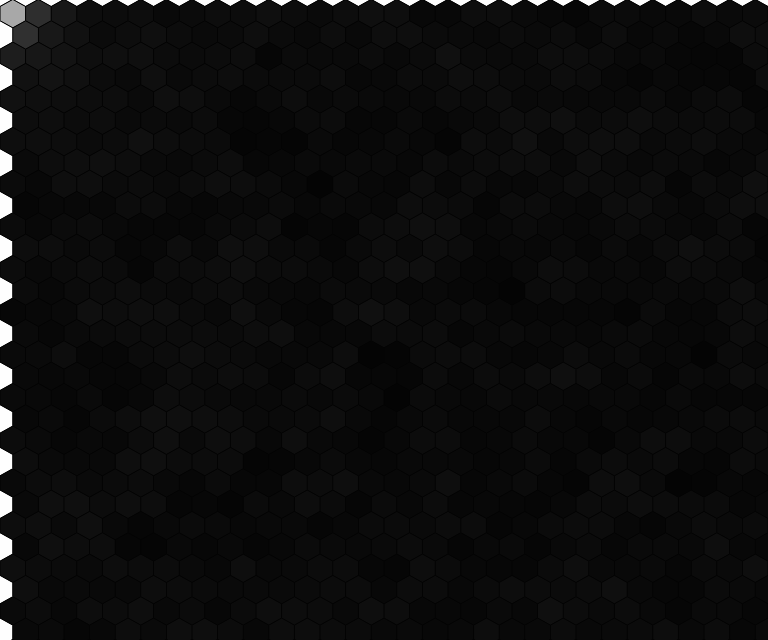
A WebGL 1 fragment shader for this pattern:

```glsl
precision highp float;

uniform vec2 u_resolution;

#define COLUMNS 30.0
#define ROW_PITCH 0.8333
#define TOP_OFFSET 0.552
#define LINE_HALF_WIDTH 0.021
#define LINE_SHADE 0.012
#define DARKEST 0.012
#define LIGHTEST 0.066
#define PATCH_SCALE 0.42
#define PATCH_SHARE 0.5
#define GLOW_STRENGTH 0.19
#define GLOW_SOFTNESS 0.3
#define BACKGROUND 0.995

const vec2 HEX_PERIOD = vec2(1.0, 1.7320508);

float hash(vec2 p) {
  vec3 q = fract(vec3(p.xyx) * 0.1031);
  q += dot(q, q.yzx + 33.33);
  return fract((q.x + q.y) * q.z);
}

float valueNoise(vec2 p) {
  vec2 cell = floor(p);
  vec2 t = fract(p);
  t = t * t * (3.0 - 2.0 * t);
  float low = mix(hash(cell), hash(cell + vec2(1.0, 0.0)), t.x);
  float high = mix(hash(cell + vec2(0.0, 1.0)), hash(cell + 1.0), t.x);
  return mix(low, high, t.y);
}

// Nearest centre on a grid of pointy-top hexagons of unit width
vec2 hexCentre(vec2 p) {
  vec2 even = floor(p / HEX_PERIOD + 0.5) * HEX_PERIOD;
  vec2 odd = (floor(p / HEX_PERIOD) + 0.5) * HEX_PERIOD;
  vec2 toEven = p - even;
  vec2 toOdd = p - odd;
  return dot(toEven, toEven) < dot(toOdd, toOdd) ? even : odd;
}

// Distance from a point inside the hexagon to its border
float borderDistance(vec2 p) {
  p = abs(p);
  return 0.5 - max(p.x, dot(p, vec2(0.5, 0.8660254)));
}

float cellShade(vec2 centre) {
  vec2 id = floor(centre * vec2(2.0, 1.1547005) + 0.5) + 17.0;
  float patches = valueNoise(centre * PATCH_SCALE + 41.0);
  float shade = mix(hash(id), patches, PATCH_SHARE);
  float glow = GLOW_STRENGTH / (dot(centre, centre) + GLOW_SOFTNESS);
  return mix(DARKEST, LIGHTEST, shade) + glow;
}

void main() {
  // Column units measured from the first cell, with y pointing down
  float pixel = COLUMNS / u_resolution.x;
  vec2 p = vec2(gl_FragCoord.x, u_resolution.y - gl_FragCoord.y) * pixel;
  p.y *= 0.8660254 / ROW_PITCH;
  p -= vec2(0.5, TOP_OFFSET);

  vec2 centre = hexCentre(p);
  float border = borderDistance(p - centre);

  // Cells beyond the left and top rims show the background
  bool outside = centre.x < -0.25 || centre.y < -0.25;
  float shade = outside ? BACKGROUND : cellShade(centre);

  float fill = smoothstep(LINE_HALF_WIDTH - 0.5 * pixel,
                          LINE_HALF_WIDTH + 0.5 * pixel, border);
  gl_FragColor = vec4(vec3(mix(LINE_SHADE, shade, fill)), 1.0);
}
```
